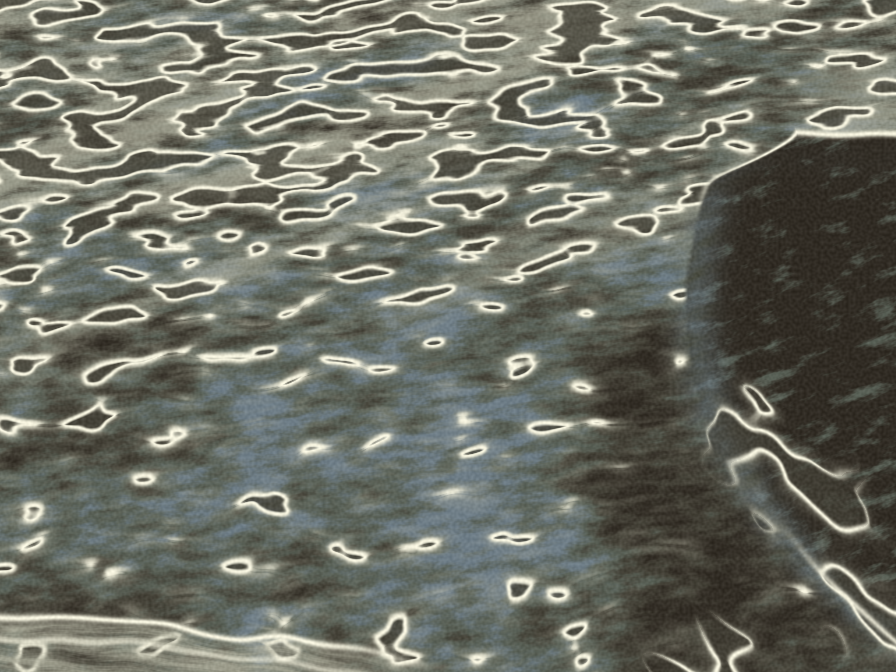
A Shadertoy shader for this texture:

```glsl
// Sunlit rippled water: dark brown and slate streaks under cream glint rings.
// Glints are level lines of stretched gradient noise; their threshold follows
// a density map. A smooth swell rises at the right, a pale wave at lower left.

const vec3 DEEP  = vec3(0.19, 0.17, 0.14);
const vec3 BROWN = vec3(0.27, 0.26, 0.22);
const vec3 MOSS  = vec3(0.35, 0.38, 0.34);
const vec3 SLATE = vec3(0.43, 0.49, 0.53);
const vec3 HAZE  = vec3(0.67, 0.67, 0.60);
const vec3 CREAM = vec3(0.97, 0.96, 0.88);

const vec2  GLINT_FREQ  = vec2(11.0, 25.0);
const vec2  FOAM_FREQ   = vec2(9.0, 13.0);
const float LINE_WIDTH  = 0.0042;
const float HALO_WIDTH  = 0.010;
const float SPARSE_LEVEL = 0.57;
const float DENSE_LEVEL  = 0.13;
const float GRAIN = 0.045;

vec2 hashDir(vec2 cell) {
    vec3 h = fract(cell.xyx * vec3(0.1031, 0.1030, 0.0973));
    h += dot(h, h.yzx + 33.33);
    float angle = 6.2832 * fract((h.x + h.y) * h.z);
    return vec2(cos(angle), sin(angle));
}

float gradNoise(vec2 p) {
    vec2 i = floor(p), f = p - i;
    vec2 u = f * f * f * (f * (f * 6.0 - 15.0) + 10.0);
    vec2 e = vec2(1.0, 0.0);
    float a = dot(hashDir(i), f);
    float b = dot(hashDir(i + e), f - e);
    float c = dot(hashDir(i + e.yx), f - e.yx);
    float d = dot(hashDir(i + 1.0), f - 1.0);
    return 1.4 * mix(mix(a, b, u.x), mix(c, d, u.x), u.y);
}

float fbm(vec2 p) {
    float sum = 0.0, amp = 0.6;
    for (int k = 0; k < 4; k++) {
        sum += amp * gradNoise(p);
        p = p * 2.07 + 17.3;
        amp *= 0.55;
    }
    return sum;
}

float ripple(vec2 p) {
    return gradNoise(p) + 0.35 * gradNoise(p * 2.1 + 40.0);
}

// Approximate signed distance to a level line, positive inside the crest
float crest(vec2 p, vec2 freq, float level) {
    vec2 e = vec2(0.002, 0.0);
    float v = ripple(p * freq);
    vec2 slope = vec2(ripple((p + e) * freq), ripple((p + e.yx) * freq)) - v;
    return (v - level) / max(length(slope) / e.x, 0.6 * freq.y);
}

float segment(vec2 p, vec2 a, vec2 b) {
    vec2 ab = b - a;
    return length(p - a - ab * clamp(dot(p - a, ab) / dot(ab, ab), 0.0, 1.0));
}

float line(float d, float width) {
    return exp(-d * d / (width * width));
}

// Positive inside the swell at the right
float swell(vec2 p) {
    float bend = p.y - 0.55;
    float edge = 1.02 + 1.15 * bend * bend + 0.09 * smoothstep(0.72, 0.80, p.y);
    return min(p.x - edge, 0.80 - p.y);
}

// Dark-centred ring with a bright rim and a soft outer halo
vec3 addGlint(vec3 col, float d, float strength) {
    col = mix(col, HAZE, 0.65 * strength * exp(-max(-d, 0.0) / HALO_WIDTH) * step(d, 0.0));
    col = mix(col, BROWN, 0.75 * strength * smoothstep(0.0, LINE_WIDTH, d));
    return mix(col, CREAM, strength * line(d, LINE_WIDTH));
}

void mainImage(out vec4 fragColor, in vec2 fragCoord) {
    vec2 p = fragCoord / iResolution.y;
    vec2 warp = 0.012 * vec2(gradNoise(p * 9.0), gradNoise(p * 9.0 + 50.0));
    float side = swell(p + 0.5 * warp);
    float inside = smoothstep(-0.004, 0.006, side);

    // Streaked water, bluer in the lower middle and brown beside the swell
    vec2 q = vec2(p.x, p.y * (0.8 + 0.35 * p.y) - 0.10 * p.x);
    float broad = fbm(q * vec2(3.5, 8.0) + 5.0);
    float fine = fbm(q * vec2(17.0, 44.0) + 9.0);
    float blue = line(length((p - vec2(0.62, 0.32)) * vec2(1.0, 0.8)), 0.36);
    float shade = smoothstep(0.78, 0.92, p.x - 0.12 * (0.5 - p.y)) * smoothstep(0.62, 0.45, p.y);
    float tone = 0.43 + 0.55 * broad + 0.42 * fine + 0.20 * blue - 0.30 * shade;
    vec3 col = mix(DEEP, BROWN, smoothstep(0.0, 0.3, tone));
    col = mix(col, MOSS, smoothstep(0.25, 0.55, tone));
    col = mix(col, SLATE, smoothstep(0.50, 0.85, tone));

    // Swell body, with a slate rim and thin slanting streaks
    float skin = fbm(vec2(p.x + 0.3 * p.y, p.y - 0.35 * p.x) * vec2(16.0, 42.0));
    vec3 body = mix(DEEP, MOSS, smoothstep(0.05, 0.7, skin + 0.25 * (0.6 - p.y)));
    col = mix(col, body, inside);
    float rim = line(side - 0.012, 0.032) * smoothstep(0.80, 0.65, p.y);
    col = mix(col, mix(MOSS, SLATE, 0.5 + skin), 0.65 * rim);

    // Density map: crowded at upper left, broken by rising diagonal bands
    float bands = fbm(vec2(p.x + 0.3 * p.y, p.y - 0.33 * p.x) * vec2(2.2, 10.0) + 3.0);
    float dense = smoothstep(-0.16, 0.16, p.y - 0.51 - 0.17 * p.x + 0.10 * bands);
    float gap = line(length((p - vec2(1.14, 0.89)) * vec2(1.0, 1.6)), 0.13);
    dense *= (1.0 - 0.85 * gap) * (0.72 + 0.28 * smoothstep(-0.3, 0.2, bands));
    float veil = dense * smoothstep(-0.25, 0.40, bands + 0.4 * fine);
    col = mix(col, HAZE, 0.75 * veil * (1.0 - inside));
    float level = mix(SPARSE_LEVEL, DENSE_LEVEL, dense) + 0.25 * shade;
    float ring = crest(q + warp, GLINT_FREQ, level);
    col = addGlint(col, ring, 1.0 - inside);

    // Larger foam rings along the lower swell and at the bottom edge
    float reach = segment(p, vec2(1.12, 0.37), vec2(1.34, 0.06)) - 0.045;
    reach = min(reach, segment(p, vec2(1.03, 0.0), vec2(1.09, 0.02)) - 0.03);
    float foam = smoothstep(0.06, -0.02, reach);
    float foamRing = crest(p + vec2(0.0, 0.5 * p.x) + warp, FOAM_FREQ, mix(0.6, 0.05, foam));
    col = addGlint(col, foamRing, foam);

    // Bright upper lip of the swell
    float lip = line(side, 0.005) * smoothstep(0.66, 0.78, p.y);
    lip = max(lip, 0.8 * line(side - 0.02, 0.007) * smoothstep(0.24, 0.10, p.y));
    col = mix(col, CREAM, lip);

    // Pale wave at lower left
    float wave = 0.085 - 0.05 * p.x - 0.10 * p.x * p.x - p.y + warp.y;
    float fade = smoothstep(0.72, 0.45, p.x);
    float stripes = 0.5 + 0.9 * fbm(vec2(p.x * 5.0, wave * 55.0));
    col = mix(col, HAZE, fade * smoothstep(0.0, 0.015, wave) * clamp(stripes, 0.0, 0.85));
    col = mix(col, CREAM, fade * max(line(wave, 0.005), 0.6 * line(wave - 0.032, 0.005)));

    col += GRAIN * gradNoise(p * 190.0);
    fragColor = vec4(clamp(col, 0.0, 1.0), 1.0);
}
```
